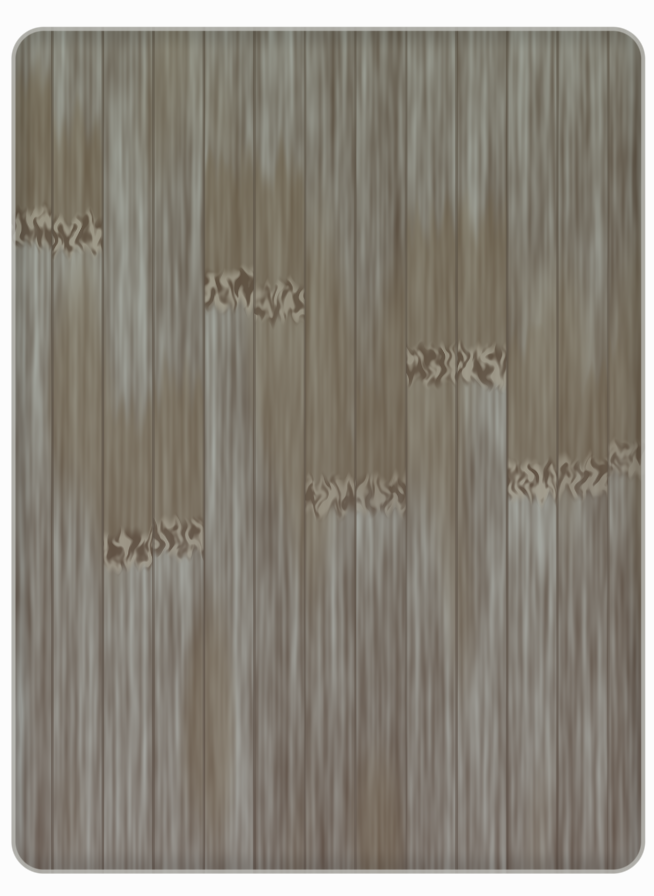
This texture is drawn by a Shadertoy shader. Its source:

```glsl
// A rounded bamboo board on white: glued vertical strips with fine fibres,
// each crossed by one curly node with a tan stain above and pale strands below.
// Stretched gradient noise makes the grain; a rounded box cuts the outline.

const vec2  BOARD_CENTER = vec2(0.502, 0.4975);  // x as a share of the width
const vec2  BOARD_HALF   = vec2(0.4845, 0.4725);
const float CORNER       = 0.036;
const float RIM_WIDTH    = 0.0045;
const float STRIP_WIDTH  = 0.0564;
const float NODE_HALF    = 0.021;
const float FIBRE_GAIN   = 0.50;
const float CORD_GAIN    = 0.42;
const float PATCH_GAIN   = 0.42;
const vec3  BACKDROP     = vec3(0.99);
const vec3  DARK_WOOD    = vec3(0.395, 0.350, 0.305);
const vec3  PALE_WOOD    = vec3(0.615, 0.618, 0.590);
const vec3  TAN_STAIN    = vec3(0.465, 0.410, 0.325);
const vec3  NODE_SHADOW  = vec3(0.365, 0.305, 0.250);
const vec3  NODE_CURL    = vec3(0.640, 0.615, 0.555);
const vec3  RIM_COLOR    = vec3(0.74, 0.74, 0.72);

float hash(vec2 p) {
    vec3 q = fract(vec3(p.xyx) * 0.1031);
    q += dot(q, q.yzx + 33.33);
    return fract((q.x + q.y) * q.z);
}

float corner(vec2 cell, vec2 offset) {
    float angle = 6.2832 * hash(cell + 57.0);
    return dot(vec2(cos(angle), sin(angle)), offset);
}

float gradientNoise(vec2 p) {
    vec2 i = floor(p), f = fract(p);
    vec2 u = f * f * f * (f * (f * 6.0 - 15.0) + 10.0);
    vec2 e = vec2(0.0, 1.0);
    float low  = mix(corner(i, f), corner(i + e.yx, f - e.yx), u.x);
    float high = mix(corner(i + e, f - e), corner(i + 1.0, f - 1.0), u.x);
    return mix(low, high, u.y);
}

float roundedBox(vec2 p, vec2 halfSize, float radius) {
    vec2 q = abs(p) - halfSize + radius;
    return length(max(q, 0.0)) + min(max(q.x, q.y), 0.0) - radius;
}

// Nodes come in neighbouring pairs, alternating between high and low
float nodeHeight(float strip) {
    float pair = floor(strip * 0.5);
    float base = mix(0.74 - 0.037 * pair, 0.40 + 0.008 * pair, mod(pair, 2.0));
    float jitter = hash(vec2(pair, 4.0)) + 0.5 * hash(vec2(strip, 9.0)) - 0.75;
    return base + 0.055 * jitter;
}

vec3 bamboo(vec2 p, float pixel) {
    float across = (p.x - 0.002) / STRIP_WIDTH;
    float strip = floor(across);
    float seed = hash(vec2(strip, 2.0));
    vec2 g = p + vec2(0.0, 17.0 * seed);

    // Fibres, broader cords and frayed bleached patches
    float fibre = gradientNoise(g * vec2(195.0, 7.0));
    float dashes = gradientNoise(g * vec2(165.0, 24.0) + 31.0);
    float cord = gradientNoise(g * vec2(85.0, 2.2) + 11.0);
    float fray = gradientNoise(g * vec2(110.0, 9.0) + 71.0);
    float patches = gradientNoise(vec2(g.x * 24.0, g.y * 4.0 + 0.7 * fray) + 5.0);
    float tone = 0.49 + 0.22 * (seed - 0.5) + FIBRE_GAIN * fibre
               + 0.20 * dashes + CORD_GAIN * cord + PATCH_GAIN * patches;

    // Stain above the node, pale strands below it
    float rise = p.y - nodeHeight(strip);
    float frayed = rise + 0.05 * fray;
    float reach = 0.07 + 0.10 * hash(vec2(strip, 6.0));
    float stain = smoothstep(-0.01, 0.02, rise)
                * (1.0 - smoothstep(reach - 0.02, reach + 0.035, frayed));
    float bleach = smoothstep(-0.12, -0.04, frayed)
                 * (1.0 - smoothstep(-0.03, 0.0, rise));
    tone += 0.22 * bleach - 0.10 * stain;
    vec3 color = mix(DARK_WOOD, PALE_WOOD, clamp(tone, -0.1, 1.1));
    float broad = smoothstep(0.02, 0.4, gradientNoise(p * vec2(13.0, 2.6) + 3.0));
    color = mix(color, TAN_STAIN, 0.48 * max(stain, broad));

    // Curled, torn fibres inside the node band
    float sway = gradientNoise(g * vec2(48.0, 60.0) + 23.0);
    float curls = gradientNoise(g * vec2(125.0, 48.0) + vec2(1.8 * sway, 1.2 * fray));
    float band = 1.0 - smoothstep(0.55, 1.25, abs(rise + 0.016 * fray) / NODE_HALF);
    vec3 knot = mix(NODE_SHADOW, NODE_CURL, smoothstep(-0.28, 0.22, curls));
    color = mix(color, knot, band * (0.50 + 0.35 * seed));

    // Glue seams
    float seam = (0.5 - abs(fract(across) - 0.5)) * STRIP_WIDTH;
    float line = 1.0 - smoothstep(0.0006, 0.0012 + pixel, seam);
    color = mix(color, DARK_WOOD * 0.92, line * (0.35 + 0.35 * seed));

    // Olive cast at the top, mauve cast at the bottom
    return color + mix(vec3(0.004, -0.005, 0.004), vec3(-0.008, 0.003, -0.010), p.y);
}

void mainImage(out vec4 fragColor, in vec2 fragCoord) {
    float pixel = 1.0 / iResolution.y;
    float aspect = iResolution.x * pixel;
    vec2 p = fragCoord * pixel;
    vec2 scale = vec2(aspect, 1.0);
    float edge = roundedBox(p - BOARD_CENTER * scale, BOARD_HALF * scale, CORNER);

    // Wood, shaded towards the border, then the worn rim and the backdrop
    vec3 color = bamboo(p, pixel);
    color *= 1.0 - 0.10 * smoothstep(-0.03, -RIM_WIDTH, edge);
    float rim = smoothstep(-RIM_WIDTH - pixel, -RIM_WIDTH + pixel, edge);
    color = mix(color, RIM_COLOR, 0.8 * rim);
    color = mix(color, BACKDROP, smoothstep(-pixel, pixel, edge));
    fragColor = vec4(color, 1.0);
}
```
